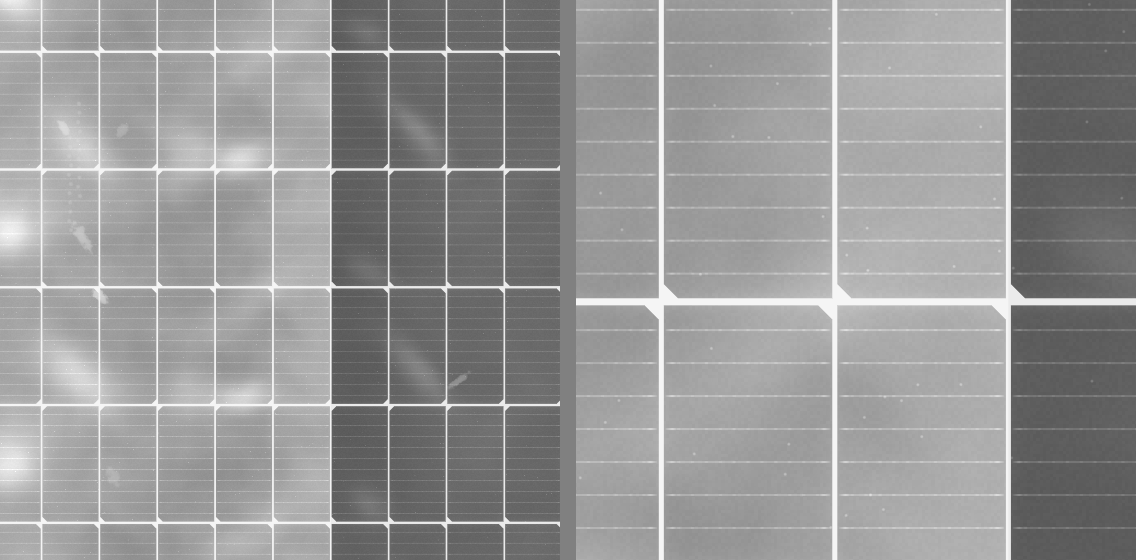
Left: the whole. Right: its middle third, enlarged.
Reproduce this pattern procedurally as a WebGL 2 fragment shader.

```glsl
#version 300 es
precision highp float;
// Grey solar panels: half-cut cells with thin busbars, white gaps, cloudy reflections and scuffs.
uniform vec2 u_resolution;
out vec4 fragColor;

const vec2 CELL = vec2(0.1033, 0.2103);
const vec2 ORIGIN = vec2(0.0742, 0.0664);

float hash(vec2 p) {
  p = fract(p * vec2(123.34, 456.21));
  p += dot(p, p + 45.32);
  return fract(p.x * p.y);
}

// Layered sines, each layer turned and bent by the one before.
float haze(vec2 p) {
  float sum = 0.0, gain = 0.5;
  for (int i = 0; i < 5; i++) {
    sum += gain * sin(p.x + 1.7 * sin(p.y * 0.8)) * cos(p.y + sum);
    p = mat2(1.3, 1.1, -1.1, 1.3) * p + 2.3;
    gain *= 0.58;
  }
  return sum;
}

// Squared distance in a turned ellipse of the given radii.
float ellipse(vec2 d, vec2 radii, float angle) {
  vec2 axis = vec2(cos(angle), sin(angle));
  vec2 q = vec2(dot(d, axis), dot(d, vec2(-axis.y, axis.x))) / radii;
  return dot(q, q);
}

// Soft reflection, repeated every two rows of cells.
float reflection(vec2 p, vec2 centre, vec2 radii, float angle) {
  vec2 d = p - centre;
  float period = 2.0 * CELL.y;
  d.y = mod(d.y + 0.5 * period, period) - 0.5 * period;
  return exp(-ellipse(d, radii, angle));
}

// Ragged dried mark.
float scuff(vec2 p, vec2 centre, vec2 radii, float angle) {
  float e = ellipse(p - centre, radii, angle);
  return smoothstep(1.3, 0.2, e + 0.9 * haze(p * 190.0)) * exp(-0.3 * e);
}

float stroke(float d, float halfWidth, float px) {
  return 1.0 - smoothstep(halfWidth - 0.6 * px, halfWidth + 0.6 * px, d);
}

void main() {
  vec2 p = gl_FragCoord.xy / u_resolution;
  float px = 1.0 / min(u_resolution.x, u_resolution.y);
  vec2 grid = (p - ORIGIN) / CELL;
  vec2 id = floor(grid);
  vec2 local = fract(grid) * CELL;
  vec2 edge = min(local, CELL - local);
  float dark = smoothstep(-0.5 * px, 0.5 * px, p.x - ORIGIN.x - 5.0 * CELL.x);
  vec2 warped = p + 0.009 * vec2(haze(p * 17.0), haze(p * 15.0 + 4.0));

  // Light panel with cloud reflections
  float light = 0.60 + 0.07 * smoothstep(0.38, 0.6, p.x) + 0.05 * smoothstep(0.25, 0.0, p.x);
  light += 0.24 * reflection(warped, vec2(0.43, 0.715), vec2(0.055, 0.030), 0.15);
  light += 0.13 * reflection(warped, vec2(0.33, 0.715), vec2(0.045, 0.050), -0.5);
  light += 0.19 * reflection(warped, vec2(0.145, 0.745), vec2(0.085, 0.040), -0.7);
  light += 0.23 * reflection(warped, vec2(0.015, 0.585), vec2(0.050, 0.038), -0.3);
  light += 0.09 * reflection(warped, vec2(0.03, 0.63), vec2(0.130, 0.075), 0.2);
  light += 0.08 * reflection(warped, vec2(0.44, 0.88), vec2(0.110, 0.035), 0.6);
  light += 0.045 * haze(p * vec2(16.0, 20.0));

  // Dark panel with diagonal sheen
  float shade = 0.37 + 0.035 * smoothstep(0.59, 0.8, p.x);
  shade += 0.12 * reflection(warped, vec2(0.745, 0.76), vec2(0.075, 0.026), -0.85);
  shade += 0.08 * reflection(warped, vec2(0.66, 0.52), vec2(0.040, 0.024), -0.6);
  shade += 0.03 * reflection(warped, vec2(0.88, 0.65), vec2(0.100, 0.050), 0.6);
  shade += 0.018 * haze(p * vec2(14.0, 18.0) + 3.0);

  // Small tone change per cell and fine grain
  float tone = mix(light, shade, dark);
  tone += 0.016 * (hash(id + 7.0) - 0.5) + 0.018 * (hash(floor(p * 512.0)) - 0.5);

  // Ten busbars per cell, with beads and bright end pads
  float bar = abs(fract((local.y - 0.0168) / 0.01963 + 0.5) - 0.5) * 0.01963;
  bar = stroke(bar, 0.0006, px) * step(0.008, edge.y) * smoothstep(0.002, 0.004, edge.x);
  float beads = smoothstep(0.5, 1.0, sin(local.x * 760.0));
  float pads = smoothstep(0.003, 0.0, abs(edge.x - 0.0065));
  tone += bar * (0.09 + 0.04 * beads + 0.09 * pads);

  // Dust specks
  vec2 dust = p * 90.0;
  vec2 dustId = floor(dust);
  vec2 dustAt = 0.2 + 0.6 * vec2(hash(dustId + 3.0), hash(dustId + 19.0));
  tone += 0.12 * step(0.95, hash(dustId)) * smoothstep(0.12, 0.02, length(fract(dust) - dustAt));

  // Scuffs and two columns of dried drops
  float wear = scuff(p, vec2(0.113, 0.772), vec2(0.016, 0.008), -0.9);
  wear += 0.7 * scuff(p, vec2(0.146, 0.578), vec2(0.032, 0.011), -1.05);
  wear += scuff(p, vec2(0.178, 0.472), vec2(0.021, 0.009), -0.6);
  wear += 0.4 * scuff(p, vec2(0.218, 0.767), vec2(0.017, 0.009), 0.8);
  wear += 0.4 * scuff(p, vec2(0.201, 0.148), vec2(0.012, 0.019), 0.3);
  wear += 0.5 * scuff(p, vec2(0.820, 0.320), vec2(0.025, 0.007), 0.65);
  for (int i = 0; i < 22; i++) {
    float side = float(i % 2), k = float(i / 2);
    vec2 drop = vec2(mix(0.125, 0.141, side), mix(0.754, 0.815, side) - 0.0165 * k);
    drop.x += 0.002 * sin(k * 2.7);
    wear += 0.35 * smoothstep(0.0052, 0.0015, length(p - drop));
  }
  tone = mix(tone, 0.90, 0.65 * clamp(wear, 0.0, 1.0));

  // White gaps with a faint glow; cut corners switch sides every row
  float cutSide = mix(local.x, CELL.x - local.x, mod(id.y, 2.0));
  float gap = max(stroke(edge.x, 0.0015, px), stroke(edge.y, 0.0021, px));
  gap = max(gap, stroke((cutSide + edge.y) * 0.7071, 0.0085, px));
  tone += 0.07 * exp(-edge.y / 0.004) + 0.03 * exp(-edge.x / 0.003);
  tone = mix(tone, mix(0.96, 0.92, dark), gap);
  fragColor = vec4(vec3(clamp(tone, 0.0, 1.0)), 1.0);
}
```
